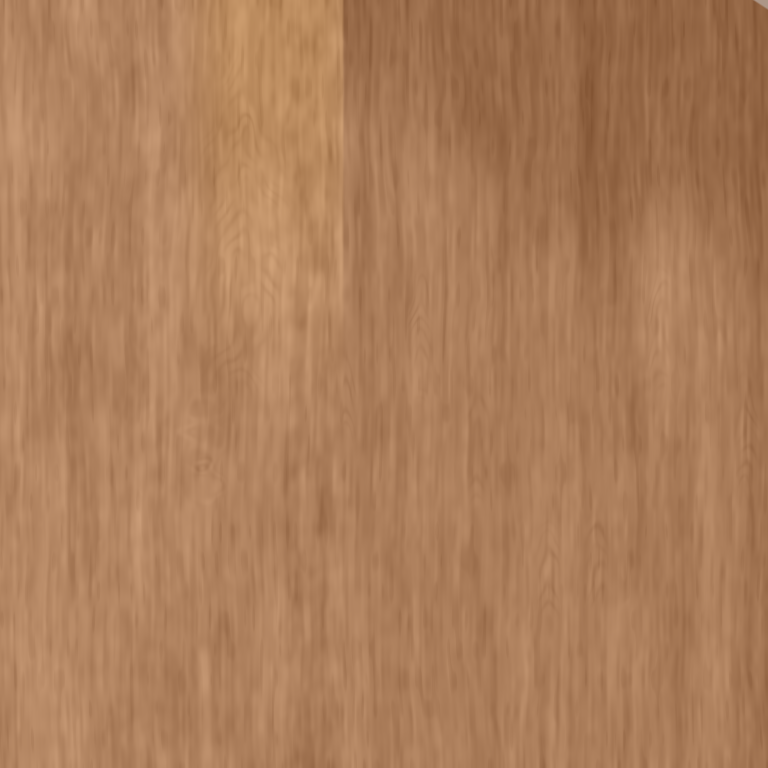
A WebGL 1 fragment shader for this texture:

```glsl
precision highp float;
uniform vec2 u_resolution;

const vec3 DARK_WOOD = vec3(0.55, 0.37, 0.24);
const vec3 LIGHT_WOOD = vec3(0.72, 0.54, 0.40);
const vec3 HONEY_TINT = vec3(0.025, 0.018, -0.02);
const vec3 CORNER_COLOR = vec3(0.68, 0.59, 0.53);
const float SEAM_X = 0.447;
const float LEFT_TONE = 0.86;
const float RIGHT_TONE = 0.70;
const float SHADOW_DEPTH = 0.50;
const float STRIP_CONTRAST = 0.26;
const float STREAK_CONTRAST = 0.30;
const float FINE_CONTRAST = 0.34;
const float PORE_DEPTH = 0.16;
const float MOTTLE_CONTRAST = 0.30;
const float FIGURE_CONTRAST = 0.17;
const float FIGURE_COLUMNS = 12.0;
const float TAU = 6.2832;

float hash(vec2 p) {
  return fract(sin(dot(p, vec2(127.1, 311.7))) * 43758.5453);
}

// Value noise from -0.5 to 0.5; a larger edge gives steeper cell borders.
float cellNoise(vec2 p, float edge) {
  vec2 i = floor(p);
  vec2 f = smoothstep(vec2(edge, 0.0), vec2(1.0 - edge, 1.0), p - i);
  float low = mix(hash(i), hash(i + vec2(1.0, 0.0)), f.x);
  float high = mix(hash(i + vec2(0.0, 1.0)), hash(i + 1.0), f.x);
  return mix(low, high, f.y) - 0.5;
}

float noise(vec2 p) {
  return cellNoise(p, 0.0);
}

float band(float x, float from, float to, float soft) {
  return smoothstep(from - soft, from + soft, x)
       * (1.0 - smoothstep(to - soft, to + soft, x));
}

// Ragged nested arches inside a soft ellipse, with thin dark lines.
float cathedral(vec2 p, vec2 center, vec2 size, float slope, float spacing) {
  vec2 d = p - center;
  d.x += 0.35 * size.x * noise(vec2(p.y * 14.0, center.x * 90.0));
  float mask = 1.0 - smoothstep(0.3, 1.0, length(d / size));
  float wobble = 1.5 * noise(p * vec2(62.0, 30.0)) + 2.4 * noise(p * vec2(24.0, 13.0));
  float rise = d.y + slope * sqrt(d.x * d.x + 0.00004);
  float line = 0.5 + 0.5 * sin(TAU * (rise / spacing + wobble));
  float strength = smoothstep(-0.4, 0.3, noise(p * vec2(45.0, 32.0) + 7.0));
  return mask * (0.6 - 1.7 * line * line) * strength;
}

// Broken uneven rings around a small knot.
float knot(vec2 p, vec2 center, float radius) {
  vec2 d = (p - center) * vec2(1.0, 0.7);
  float r = length(d) / radius + 0.9 * noise(p * 38.0) + 0.4 * noise(p * 80.0);
  float strength = 0.5 + noise(p * 30.0 + 3.0);
  return (1.0 - smoothstep(0.3, 1.3, r)) * sin(TAU * 1.7 * r) * strength;
}

// Scattered small arches, one per column.
float smallFigures(vec2 p) {
  float sum = 0.0;
  float column = floor(p.x * FIGURE_COLUMNS);
  for (int i = -1; i <= 1; i++) {
    float id = column + float(i);
    float x = (id + 0.3 + 0.4 * hash(vec2(id, 3.0))) / FIGURE_COLUMNS;
    float y = 0.25 + 0.35 * hash(vec2(id, 8.0));
    sum += cathedral(p, vec2(x, y), vec2(0.02, 0.11), 3.2, 0.03);
  }
  return sum;
}

float woodGrain(vec2 p, float left) {
  vec2 q = p + vec2(0.009 * noise(p * vec2(10.0, 6.0)) + 0.003 * noise(p * vec2(30.0, 18.0)), 0.0);
  float stripX = q.x * 25.0 + 0.9 * noise(vec2(p.x * 9.0, 2.0));
  float strips = cellNoise(vec2(stripX, p.y * 1.5 + 4.0), 0.36);
  float streaks = noise(q * vec2(75.0, 3.0)) + 0.7 * noise(q * vec2(135.0, 7.0) + 9.0);
  float fine = noise(q * vec2(240.0, 16.0) + 31.0) + 0.5 * noise(q * vec2(150.0, 55.0) + 13.0);
  float pores = smoothstep(0.16, 0.4, noise(q * vec2(180.0, 26.0) + 57.0));
  float mottle = noise(q * vec2(17.0, 6.0) + 17.0)
               + 0.7 * noise(q * vec2(45.0, 18.0) + 5.0)
               + 0.5 * noise(q * vec2(85.0, 36.0) + 41.0);
  return STRIP_CONTRAST * strips + STREAK_CONTRAST * streaks + FINE_CONTRAST * fine
       - PORE_DEPTH * (pores - 0.12)
       + MOTTLE_CONTRAST * mottle * mix(0.5, 1.0, left);
}

float woodFigure(vec2 p, float left) {
  float arches = cathedral(p, vec2(0.32, 0.70), vec2(0.075, 0.30), 2.4, 0.036);
  float knots = knot(p, vec2(0.262, 0.43), 0.036) + knot(p, vec2(0.268, 0.365), 0.024);
  vec2 slanted = vec2(p.x * 52.0 - p.y * 20.0, p.y * 30.0 + p.x * 22.0);
  float flame = noise(slanted) + 0.5 * noise(slanted * 2.0 + 11.0);
  flame *= band(p.x, 0.36, SEAM_X, 0.02) + 0.7 * band(p.x, 0.15, 0.24, 0.03);
  float leftFigure = arches + 1.1 * knots + 1.6 * flame;
  return FIGURE_CONTRAST * mix(0.8 * smallFigures(p), leftFigure, left);
}

void main() {
  vec2 p = gl_FragCoord.xy / u_resolution;
  float left = 1.0 - smoothstep(SEAM_X - 0.002, SEAM_X + 0.002, p.x);
  float upper = smoothstep(0.4, 0.95, p.y);

  // Board tones: the seam fades out toward the bottom.
  float blend = mix(1.0 - smoothstep(0.3, 0.6, p.x), left, upper);
  float tone = mix(RIGHT_TONE, LEFT_TONE, blend);
  float honey = band(p.x, 0.26, 0.46, 0.05) * left * upper;
  tone += 0.12 * honey;
  tone += 0.2 * smoothstep(0.25, 0.8, p.y) * exp(-pow((p.x - SEAM_X + 0.003) / 0.003, 2.0));

  // Soft shadow across the upper right, with a lit patch beneath it.
  float shadowEdge = 1.0 - mix(0.09, 0.27, smoothstep(0.5, 0.68, p.x));
  float shadow = smoothstep(-0.14, 0.12, p.y - shadowEdge + 0.06 * noise(p * 8.0));
  tone -= SHADOW_DEPTH * shadow * (1.0 - left);
  tone -= 0.13 * band(p.x, 0.63, 0.82, 0.06) * smoothstep(0.35, 0.75, p.y) * (1.0 - shadow);
  tone += 0.18 * band(p.x, 0.85, 0.97, 0.03) * band(p.y, 0.42, 0.70, 0.12);
  tone -= 0.22 * smoothstep(0.95, 1.0, p.x);

  tone += woodGrain(p, left) + woodFigure(p, left);
  vec3 color = mix(DARK_WOOD, LIGHT_WOOD, tone) + HONEY_TINT * honey;

  // Pale sliver in the top right corner.
  float corner = smoothstep(0.0, 0.004, (p.x - 0.978) * 0.65 + p.y - 1.0);
  gl_FragColor = vec4(mix(color, CORNER_COLOR, corner), 1.0);
}
```
